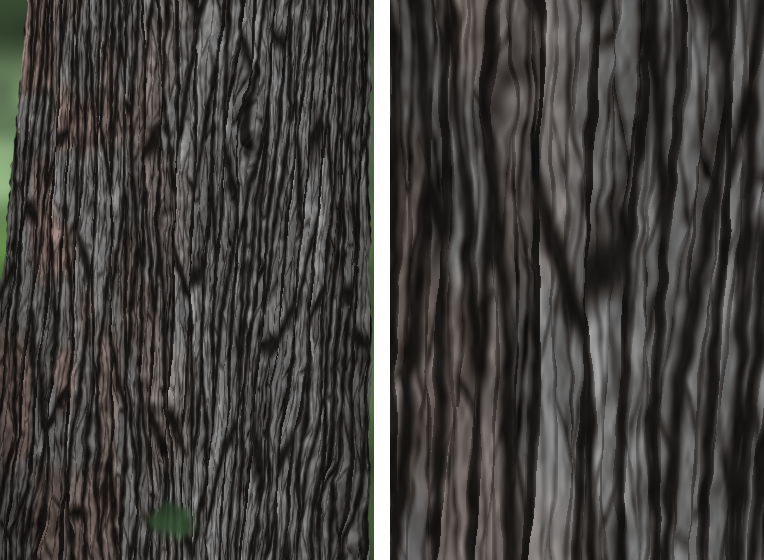
Left: the whole. Right: its middle third, enlarged.
Write a WebGL 1 fragment shader that draws this texture.

```glsl
precision highp float;
uniform vec2 u_resolution;

// Lengths are in canvas heights
const vec2 RIDGE_FREQ = vec2(36.0, 4.0);
const vec2 STRAND_FREQ = vec2(84.0, 13.0);
const vec2 FIBRE_FREQ = vec2(210.0, 62.0);
const vec2 FLAKE_FREQ = vec2(95.0, 48.0);
const float CRACK_TONE = 0.085;
const float RIDGE_TONE = 0.355;
const float TRUNK_RIGHT = 0.661;
const vec2 HOLLOW_POS = vec2(0.443, 0.765);
const vec2 HOLLOW_SIZE = vec2(0.015, 0.055);
const vec2 KNOT_A = vec2(0.288, 0.607);
const vec2 KNOT_B = vec2(0.297, 0.205);
const vec2 KNOT_SIZE = vec2(0.009, 0.015);
const vec2 LEAF_POS = vec2(0.303, 0.072);
const vec2 LEAF_SIZE = vec2(0.043, 0.031);
const vec3 WARM_TINT = vec3(1.05, 0.99, 0.95);
const vec3 COOL_TINT = vec3(1.0, 1.0, 1.0);
const vec3 RUST_TINT = vec3(1.14, 0.94, 0.87);
const vec3 DEEP_GREEN = vec3(0.19, 0.25, 0.17);
const vec3 PALE_GREEN = vec3(0.48, 0.59, 0.43);
const vec3 BRIGHT_GREEN = vec3(0.38, 0.54, 0.27);
const vec3 LEAF_GREEN = vec3(0.22, 0.33, 0.21);

float hash(vec2 c) {
  return fract(sin(dot(c, vec2(127.1, 311.7))) * 43758.545);
}

float noise(vec2 q) {
  vec2 c = floor(q), f = fract(q);
  f = f * f * (3.0 - 2.0 * f);
  return mix(mix(hash(c), hash(c + vec2(1, 0)), f.x),
             mix(hash(c + vec2(0, 1)), hash(c + vec2(1, 1)), f.x), f.y);
}

// Long cells in staggered columns: x = edge distance, y = side offset, z = cell id
vec3 cells(vec2 q) {
  float near = 9.0, second = 9.0, nearX = 0.0, secondX = 0.0, id = 0.0;
  for (int i = -1; i <= 1; i++) {
    float column = floor(q.x) + float(i);
    float y = q.y + 7.0 * hash(vec2(column, 3.7));
    for (int j = -1; j <= 1; j++) {
      vec2 cell = vec2(column, floor(y) + float(j));
      vec2 jitter = 0.14 + 0.72 * vec2(hash(cell), hash(cell + 41.3));
      vec2 d = (cell + jitter - vec2(q.x, y)) * vec2(1.0, 0.45);
      float dist = dot(d, d);
      if (dist < near) {
        second = near;
        secondX = nearX;
        near = dist;
        nearX = d.x;
        id = hash(cell + 17.9);
      } else if (dist < second) {
        second = dist;
        secondX = d.x;
      }
    }
  }
  float gap = 0.5 * (second - near) / max(abs(secondX - nearX), 0.12);
  return vec3(gap, -nearX, id);
}

float blob(vec2 p, vec2 centre, vec2 size) {
  vec2 d = (p - centre) / size;
  return exp(-dot(d, d));
}

// Sideways push that makes the grain flow around a knot
float detour(vec2 p, vec2 centre, vec2 size) {
  return (p.x - centre.x) * 0.75 * blob(p, centre, size * 1.8);
}

vec2 grain(vec2 p) {
  float lean = 0.05 + 0.05 * cos(12.6 * p.x);
  float twist = mix(1.3, 0.6, smoothstep(0.1, 0.6, p.y));
  float x = p.x - lean * (p.y - 0.5);
  x += twist * (0.0026 * sin(17.0 * p.y + 33.0 * p.x)
              + 0.0007 * sin(53.0 * p.y - 71.0 * p.x)
              + 0.0034 * (noise(p * vec2(34.0, 22.0)) - 0.5));
  x += 0.0022 * (noise(p * vec2(75.0, 70.0)) - 0.5);
  x -= detour(p, HOLLOW_POS, HOLLOW_SIZE) + detour(p, KNOT_A, KNOT_SIZE)
     + detour(p, KNOT_B, KNOT_SIZE);
  return vec2(x, p.y);
}

vec3 bark(vec2 p) {
  vec2 g = grain(p);
  vec3 ridge = cells(g * RIDGE_FREQ);
  vec3 strand = cells(g * STRAND_FREQ + 5.3);
  float fibre = 0.55 * noise(g * FIBRE_FREQ) + 0.45 * noise(g * FIBRE_FREQ * 1.8);
  float flake = noise(g * FLAKE_FREQ);
  float patchy = noise(p * vec2(16.0, 7.0));

  // Raised grey ridges over dark cracks, lit from the left
  float crest = smoothstep(0.01, 0.26, ridge.x + 0.10 * (flake - 0.5));
  float tone = RIDGE_TONE + 0.11 * (ridge.z - 0.5) - 0.16 * ridge.y;
  tone += 0.17 * (smoothstep(0.0, 0.26, strand.x) - 0.65) + 0.09 * (strand.z - 0.5);
  tone += 0.25 * (fibre - 0.5) + 0.12 * (flake - 0.5) + 0.06 * (patchy - 0.5);
  float light = mix(CRACK_TONE + 0.07 * (fibre - 0.5), tone, crest);

  // Rounded trunk and dark hollows
  light *= 1.0 - 0.22 * smoothstep(0.20, 0.36, abs(p.x - 0.32));
  light *= 1.0 - 0.12 * blob(p, vec2(0.08, 0.08), vec2(0.22, 0.3));
  vec2 rough = p + vec2(0.014, 0.024) * (flake - 0.5);
  light *= 1.0 - 0.75 * smoothstep(0.35, 0.8, blob(rough, HOLLOW_POS, HOLLOW_SIZE));
  light *= 1.0 - 0.6 * (blob(rough, KNOT_A, KNOT_SIZE) + blob(rough, KNOT_B, KNOT_SIZE));

  float rust = smoothstep(0.4, 0.75, noise(p * vec2(26.0, 9.0) + 8.0))
             * (1.0 - smoothstep(0.1, 0.42, p.x));
  vec3 tint = mix(WARM_TINT, COOL_TINT, smoothstep(0.15, 0.40, light));
  return max(light, 0.05) * mix(tint, RUST_TINT, 0.8 * rust);
}

vec3 foliage(vec2 p) {
  vec3 green = mix(BRIGHT_GREEN, PALE_GREEN, smoothstep(0.52, 0.68, p.y));
  green = mix(green, DEEP_GREEN, smoothstep(0.82, 0.95, p.y));
  green = mix(green, DEEP_GREEN, 0.6 * smoothstep(0.3, 0.66, p.x));
  return green * (0.75 + 0.5 * noise(p * vec2(14.0, 18.0)));
}

void main() {
  vec2 p = gl_FragCoord.xy / u_resolution.y;
  float ragged = 0.007 * (noise(p * vec2(20.0, 26.0)) - 0.5)
               + 0.004 * (noise(p * vec2(60.0, 95.0)) - 0.5);
  float inside = min(p.x + 0.045 - 0.095 * p.y, TRUNK_RIGHT - p.x) + ragged;
  vec3 color = mix(foliage(p), bark(p), smoothstep(-0.0015, 0.0015, inside));

  // Out-of-focus leaf in front
  vec2 q = p + 0.016 * (vec2(noise(p * 40.0), noise(p * 40.0 + 9.0)) - 0.5);
  float leaf = smoothstep(0.15, 0.8, blob(q, LEAF_POS, LEAF_SIZE));
  vec3 leafColor = LEAF_GREEN * (0.7 + 0.6 * noise(p * 32.0));
  gl_FragColor = vec4(mix(color, leafColor, 0.88 * leaf), 1.0);
}
```
